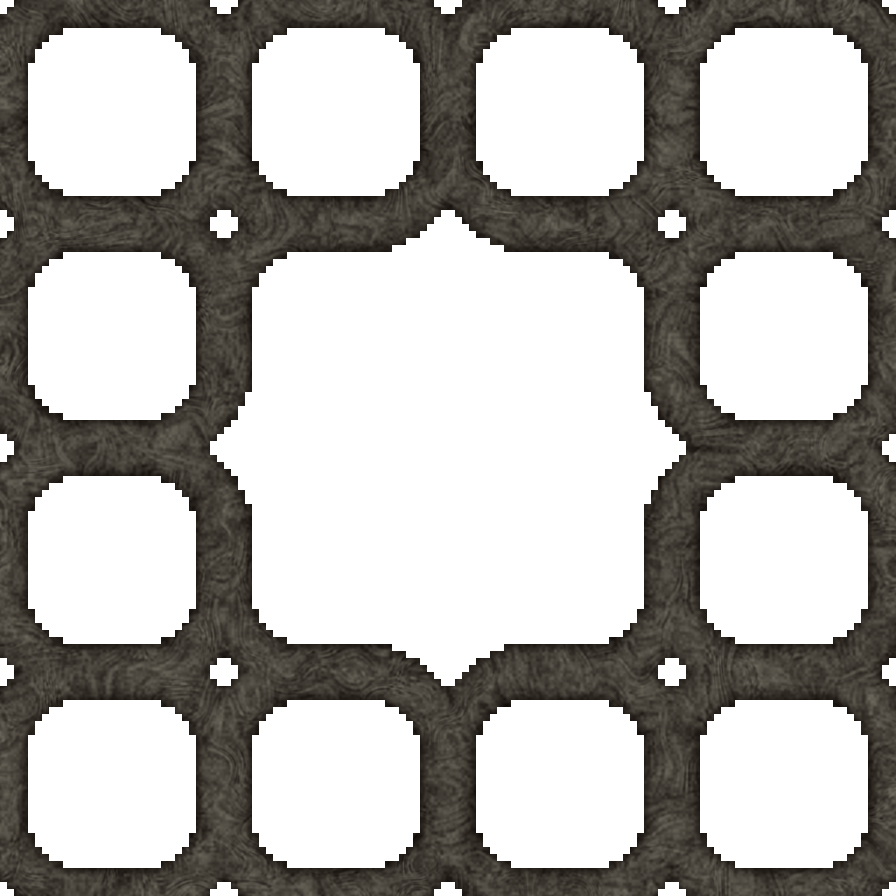
Give the GLSL for this pattern, as a WebGL 2 fragment shader.

```glsl
#version 300 es
precision highp float;

uniform vec2 u_resolution;
out vec4 outColor;

const float CELLS = 4.0;          // lattice cells across the canvas
const float STEPS = 32.0;         // stair steps per cell
const float HALF_BAR = 0.125;     // half thickness of a bar, in cells
const vec2 INNER = vec2(0.375, 0.427);   // box half size, circle radius
const vec2 OUTER = vec2(0.625, 0.6615);

float hash(vec2 p) {
  vec3 q = fract(p.xyx * vec3(0.1031, 0.1030, 0.0973));
  q += dot(q, q.yzx + 33.33);
  return fract((q.x + q.y) * q.z);
}

float valueNoise(vec2 p) {
  vec2 i = floor(p), f = fract(p);
  f = f * f * (3.0 - 2.0 * f);
  float low = mix(hash(i), hash(i + vec2(1, 0)), f.x);
  float high = mix(hash(i + vec2(0, 1)), hash(i + vec2(1, 1)), f.x);
  return mix(low, high, f.y);
}

// Box clipped by a circle; negative inside
float clippedBox(vec2 p, vec2 size) {
  vec2 a = abs(p);
  return max(max(a.x, a.y) - size.x, length(p) - size.y);
}

// Depth inside a ring; positive on the band
float ringDepth(vec2 p) {
  return min(clippedBox(p, INNER), -clippedBox(p, OUTER));
}

// Union of rings; the middle four keep only their outward corners
float latticeDepth(vec2 p) {
  float depth = -1.0;
  vec2 base = floor(p);
  for (int y = -1; y <= 1; y++) {
    for (int x = -1; x <= 1; x++) {
      vec2 id = base + vec2(x, y);
      vec2 q = p - id - 0.5;
      vec2 side = mod(id, CELLS) - 1.5;
      bool middle = max(abs(side.x), abs(side.y)) < 1.0;
      bool outward = q.x * side.x > 0.0 && q.y * side.y > 0.0;
      if (!middle || outward) depth = max(depth, ringDepth(q));
    }
  }
  return depth;
}

// Antialiased mask with stair-stepped outlines
float steppedCoverage(vec2 p, vec2 pixel) {
  float sum = 0.0;
  for (int y = -1; y <= 1; y++) {
    for (int x = -1; x <= 1; x++) {
      vec2 tap = p + vec2(x, y) * pixel * 0.4;
      vec2 snapped = (floor(tap * STEPS) + 0.5) / STEPS;
      sum += step(0.0, latticeDepth(snapped));
    }
  }
  return sum / 9.0;
}

// Short warped fibres over a broad mottling
float fibreGrain(vec2 p) {
  vec2 warp = vec2(valueNoise(p * 7.0), valueNoise(p * 7.0 + 41.0)) * 5.0;
  float along = valueNoise(p * vec2(24.0, 58.0) + warp * 2.0 + 80.0);
  float across = valueNoise(p * vec2(58.0, 26.0) - warp * 2.0 + 150.0);
  float fibres = mix(along, across, smoothstep(0.35, 0.65, valueNoise(p * 5.0 + 9.0)));
  float mottling = valueNoise(p * 9.0 + 23.0);
  float speck = valueNoise(p * 75.0 + 60.0);
  return fibres * 0.5 + mottling * 0.2 + speck * 0.3 - 0.5;
}

vec3 hideColor(float tone) {
  vec3 dark = vec3(0.12, 0.10, 0.08);
  vec3 light = vec3(0.39, 0.375, 0.335);
  return mix(dark, light, clamp(tone, -0.2, 1.25));
}

void main() {
  vec2 p = gl_FragCoord.xy / u_resolution * CELLS;
  vec2 pixel = CELLS / u_resolution;

  // Rounded bar shading with dark rims
  float depth = clamp(latticeDepth(p) / HALF_BAR, 0.0, 1.0);
  float roundness = sqrt(1.0 - (1.0 - depth) * (1.0 - depth));
  float rim = smoothstep(0.02, 0.3, depth);
  float grain = fibreGrain(p);
  float tone = roundness * mix(0.3, 0.62, rim) + grain * mix(0.6, 1.2, rim);

  float coverage = steppedCoverage(p, pixel);
  outColor = vec4(mix(vec3(1.0), hideColor(tone), coverage), 1.0);
}
```
